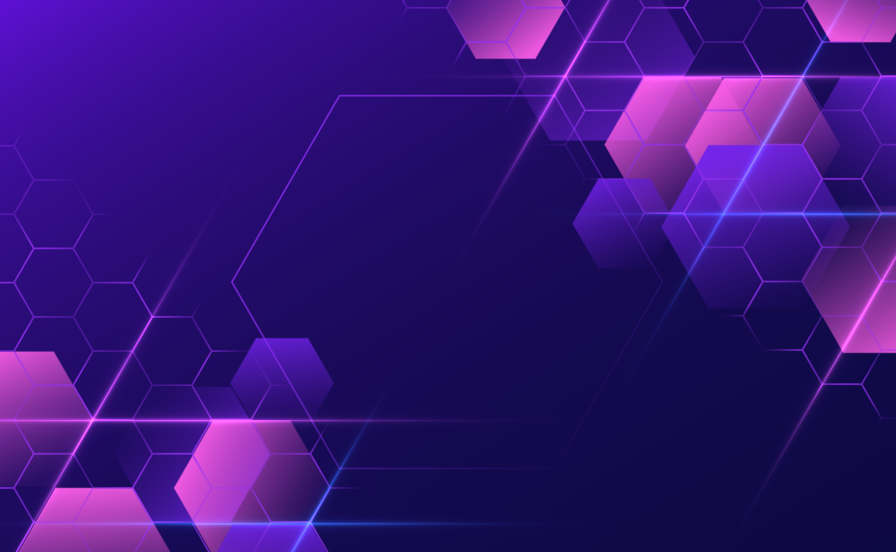
Reproduce this background procedurally as a WebGL 1 fragment shader.

```glsl
precision highp float;
uniform vec2 u_resolution;

const vec3 PINK = vec3(0.97, 0.36, 0.90);
const vec3 VIOLET = vec3(0.40, 0.12, 0.84);
const vec3 BLUE = vec3(0.16, 0.50, 0.95);
const vec2 FLAT = vec2(1.0, 0.0);
const vec2 SLANT = vec2(0.5, 0.866);

float pixel() { return 1.0 / u_resolution.y; }

// Signed distance to a hexagon with a flat top
float hexagon(vec2 p, float radius) {
  p = abs(p);
  return max(p.y, dot(p, SLANT.yx)) - 0.866 * radius;
}

float stroke(float d) {
  return 1.0 - smoothstep(0.0004, 0.0006 + 1.2 * pixel(), abs(d));
}

// Outlines of a honeycomb with one cell centred at the origin
float honeycomb(vec2 p) {
  vec2 pitch = vec2(0.2148, 0.124);
  vec2 a = mod(p + 0.5 * pitch, pitch) - 0.5 * pitch;
  vec2 b = mod(p, pitch) - 0.5 * pitch;
  vec2 cell = dot(a, a) < dot(b, b) ? a : b;
  return stroke(hexagon(cell, 0.0716));
}

// Translucent hexagon, most opaque towards the given angle
vec3 tile(vec3 base, vec2 p, float radius, float angle, vec3 tint) {
  float t = 0.5 + 0.58 * dot(p, vec2(cos(angle), sin(angle))) / radius;
  t = clamp(t, 0.0, 1.0);
  float inside = 1.0 - smoothstep(-pixel(), pixel(), hexagon(p, radius));
  return mix(base, tint * mix(0.75, 1.0, t), inside * mix(0.06, 0.94, t));
}

// Ray of light that fades along its length
vec3 beam(vec2 p, vec2 direction, float reach, vec3 tint) {
  float along = dot(p, direction) / reach;
  float across = abs(p.x * direction.y - p.y * direction.x);
  float glow = 0.65 * exp(-across / 0.0022) + 0.16 * exp(-across / 0.008);
  return tint * glow * exp(-along * along);
}

void main() {
  vec2 p = gl_FragCoord.xy / u_resolution.y;
  vec2 uv = gl_FragCoord.xy / u_resolution;

  // Diagonal backdrop
  float depth = 0.5 * (uv.x + 1.0 - uv.y);
  vec3 color = vec3(0.04, 0.035, 0.245)
             + vec3(0.33, 0.03, 0.59) * exp(-3.3 * depth);

  // Upper right tiles
  color = tile(color, p - vec2(1.084, 0.897), 0.175, -1.0, VIOLET * 0.85);
  color = tile(color, p - vec2(0.916, 0.987), 0.108, -0.9, PINK);
  color = tile(color, p - vec2(1.559, 1.017), 0.108, -1.9, PINK);
  color = tile(color, p - vec2(1.593, 0.738), 0.141, 1.0, VIOLET);
  color = tile(color, p - vec2(1.236, 0.738), 0.141, 2.2, PINK);
  color = tile(color, p - vec2(1.382, 0.736), 0.141, 2.3, PINK);
  color = tile(color, p - vec2(1.369, 0.589), 0.171, 1.9, VIOLET * 1.1);
  color = tile(color, p - vec2(1.131, 0.595), 0.094, 2.0, VIOLET);
  color = tile(color, p - vec2(1.605, 0.494), 0.154, -1.0, PINK);

  // Lower left tiles
  color = tile(color, p - vec2(0.511, 0.306), 0.094, 1.7, VIOLET);
  color = tile(color, p - vec2(0.348, 0.177), 0.141, -0.7, VIOLET);
  color = tile(color, p - vec2(0.027, 0.241), 0.141, 2.0, PINK);
  color = tile(color, p - vec2(0.171, -0.006), 0.141, 1.7, PINK);
  color = tile(color, p - vec2(0.456, 0.116), 0.141, 2.7, PINK);
  color = tile(color, p - vec2(0.492, -0.072), 0.141, 1.6, VIOLET);

  // Honeycomb in two corners, with uneven strength
  float lower = (1.0 - smoothstep(0.50, 0.60, dot(p, vec2(0.68, 0.734))))
              * (1.0 - smoothstep(0.55, 0.70, p.x));
  float upper = smoothstep(-0.03, 0.07, 0.92 * p.x + p.y - 1.65)
              * smoothstep(0.22, 0.28, p.y);
  float net = honeycomb(p - vec2(0.097, 0.612)) * lower
            + honeycomb(p - vec2(1.203, 0.924)) * upper;
  net *= 0.55 + 0.25 * sin(p.x * 23.0 + 2.0 * sin(p.y * 17.0));
  color = mix(color, vec3(0.58, 0.19, 0.94), net);

  // Large central outline
  vec2 q = p - vec2(0.81, 0.489);
  float fade = smoothstep(-0.42, 0.30, 0.6 * (q.y - q.x));
  color = mix(color, vec3(0.55, 0.18, 0.95),
              0.75 * fade * stroke(hexagon(q, 0.39)));

  // Light rays
  color += beam(p - vec2(0.169, 0.241), SLANT, 0.25, PINK);
  color += beam(p - vec2(0.320, 0.238), FLAT, 0.33, PINK);
  color += beam(p - vec2(1.034, 0.880), SLANT, 0.20, PINK);
  color += beam(p - vec2(1.330, 0.861), FLAT, 0.30, PINK);
  color += beam(p - vec2(1.557, 0.420), SLANT, 0.22, PINK);
  color += beam(p - vec2(0.490, 0.051), FLAT, 0.28, BLUE);
  color += beam(p - vec2(0.559, 0.051), SLANT, 0.15, BLUE);
  color += beam(p - vec2(1.382, 0.736), SLANT, 0.25, BLUE);
  color += beam(p - vec2(1.480, 0.612), FLAT, 0.25, BLUE);

  gl_FragColor = vec4(min(color, 1.0), 1.0);
}
```
